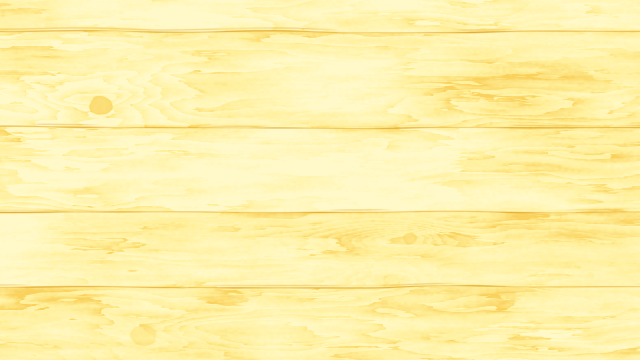
Reproduce this texture procedurally as a Shadertoy shader.

```glsl
#define PALE vec3(1.0, 0.977, 0.79)
#define STRAW vec3(1.0, 0.94, 0.61)
#define HONEY vec3(0.98, 0.82, 0.36)
#define SEAM_COLOR vec3(0.89, 0.64, 0.13)
#define SEAM_WIDTH 0.0015
#define SEAM_WOBBLE 0.008
#define GRAIN_SCALE vec2(1.5, 12.0)
#define GRAIN_BANDS 7.0
#define KNOT_LIFT 0.5
#define BASE_TONE 0.21

const int SEAMS = 4;
const int KNOTS = 5;
const float seamHeight[SEAMS] = float[](0.204, 0.412, 0.646, 0.912);

// Centre, radius and darkness of the heart
const vec4 knots[KNOTS] = vec4[](
    vec4(0.280, 0.706, 0.040, 1.00),
    vec4(1.137, 0.338, 0.024, 0.75),
    vec4(1.030, 0.335, 0.030, 0.00),
    vec4(1.088, 0.216, 0.032, 0.35),
    vec4(0.398, 0.067, 0.044, 0.55));

float hash(vec2 p) {
    vec3 q = fract(p.xyx * 0.1031);
    q += dot(q, q.yzx + 33.33);
    return fract((q.x + q.y) * q.z);
}

float noise(vec2 p) {
    vec2 cell = floor(p), f = fract(p);
    f = f * f * f * (f * (f * 6.0 - 15.0) + 10.0);
    return mix(mix(hash(cell), hash(cell + vec2(1, 0)), f.x),
               mix(hash(cell + vec2(0, 1)), hash(cell + vec2(1, 1)), f.x), f.y);
}

float fbm(vec2 p) {
    float sum = 0.0, amplitude = 0.5;
    for (int i = 0; i < 5; i++) {
        sum += amplitude * noise(p);
        p = mat2(1.98, 0.16, -0.16, 1.98) * p + 19.7;
        amplitude *= 0.5;
    }
    return sum;
}

// Signed height above a slightly wavy seam
float aboveSeam(vec2 p, int i) {
    float wave = noise(vec2(p.x * 4.0, float(i) * 17.0 + 5.0)) - 0.5;
    return p.y - seamHeight[i] - SEAM_WOBBLE * wave;
}

float plankIndex(vec2 p) {
    float index = 0.0;
    for (int i = 0; i < SEAMS; i++) index += step(0.0, aboveSeam(p, i));
    return index;
}

// Watercolour band: slow build-up ending in a crisp pigment edge
float pigmentBand(float level) {
    float band = fract(level);
    float soft = clamp(1.5 * fwidth(level), 0.03, 0.3);
    return (0.6 * band + 0.4 * pow(band, 8.0)) * smoothstep(1.0, 1.0 - soft, band);
}

void mainImage(out vec4 fragColor, in vec2 fragCoord) {
    vec2 p = fragCoord / iResolution.y;
    float pixel = 1.0 / iResolution.y;
    float plank = plankIndex(p);
    vec2 shift = plank * vec2(7.31, 13.17);

    // Stretched grain field, wrapped around each knot
    vec2 bend = vec2(0.0, 0.025 * (noise(p * vec2(5.0, 9.0) + shift) - 0.5));
    float grain = fbm((p + bend) * GRAIN_SCALE + shift);
    float heart = 0.0, rim = 0.0;
    for (int i = 0; i < KNOTS; i++) {
        vec4 knot = knots[i];
        float same = 1.0 - step(0.5, abs(plank - plankIndex(knot.xy)));
        vec2 offset = p - knot.xy;
        float ring = length(offset * vec2(0.45, 1.0)) / knot.z;
        grain += same * KNOT_LIFT * exp(-0.35 * ring * ring);

        float ragged = 0.006 * (noise(p * 60.0) - 0.5);
        float edge = length(offset * vec2(0.8, 1.0)) - knot.z * 0.65 + ragged;
        float inside = 1.0 - smoothstep(-pixel, pixel, edge);
        heart = max(heart, same * knot.w * inside);
        rim = max(rim, same * knot.w * inside * exp(min(edge, 0.0) / 0.003));
    }

    // Bold bands, then thinner and sparser streaks
    float strength = smoothstep(0.25, 0.75, fbm(p * vec2(2.2, 7.0) + shift + 41.0));
    float tone = BASE_TONE + pigmentBand(grain * GRAIN_BANDS) * mix(0.4, 1.7, strength);
    float streak = pigmentBand(3.0 * fbm((p + bend) * vec2(2.2, 24.0) + shift + 61.0));
    tone += 1.3 * streak * smoothstep(0.42, 0.65, fbm(p * vec2(2.5, 9.0) + shift + 29.0));

    // Broad washes, fine fibres and paper tooth
    tone += 2.0 * (fbm(p * vec2(2.0, 4.5) + shift + 83.0) - 0.5);
    tone += 0.8 * (fbm(p * vec2(4.0, 48.0) + shift) - 0.5);
    tone += 0.28 * (noise(p * vec2(110.0, 160.0)) - 0.5);
    tone = mix(tone, 1.6 + 0.3 * (fbm(p * 40.0) - 0.5), heart) + 0.4 * rim;

    // Seams: an uneven dark line, a fainter companion and a stained border
    float line = 0.0;
    for (int i = 0; i < SEAMS; i++) {
        float d = aboveSeam(p, i);
        float row = float(i) * 23.0;
        float wear = noise(vec2(p.x * 9.0, row));
        float width = SEAM_WIDTH * mix(0.5, 1.2, wear);
        float main = 1.0 - smoothstep(width - pixel, width + pixel, abs(d));
        float gap = 0.004 + 0.004 * noise(vec2(p.x * 5.0, row + 7.0));
        float side = 1.0 - smoothstep(0.0, 1.5 * pixel, abs(d - gap));
        line = max(line, main * mix(0.55, 1.0, wear));
        line = max(line, side * 0.35 * smoothstep(0.4, 0.8, noise(vec2(p.x * 6.0, row + 3.0))));
        tone += 0.6 * exp(-abs(d) / 0.008) * noise(vec2(p.x * 4.0, row + 11.0));
    }

    vec3 color = mix(PALE, STRAW, clamp(tone, 0.0, 1.0));
    color = mix(color, HONEY, clamp(tone - 1.0, 0.0, 1.0));
    color = mix(color, SEAM_COLOR, line);
    fragColor = vec4(color, 1.0);
}
```
